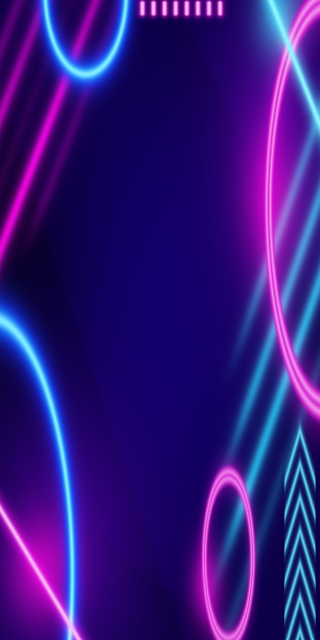
A Shadertoy shader for this background:

```glsl
#define NAVY vec3(0.045, 0.0, 0.27)
#define INDIGO vec3(0.075, 0.0, 0.43)
#define VIOLET vec3(0.30, 0.01, 0.62)
#define MAGENTA vec3(0.86, 0.02, 0.78)
#define PINK vec3(1.0, 0.72, 0.98)
#define BLUE vec3(0.06, 0.20, 0.98)
#define CYAN vec3(0.10, 0.74, 0.90)
#define ICE vec3(0.55, 0.96, 1.0)
#define CHEVRON_STEP 0.104
#define CHEVRON_SLOPE 3.4
#define DOT_STEP 0.0347

float pixelSize() { return 1.0 / iResolution.x; }

// Soft elliptical spot
float spot(vec2 p, vec2 centre, vec2 radii) {
    vec2 q = (p - centre) / radii;
    return exp(-dot(q, q));
}

// Signed offset from a stretched circle, measured across its width
float ringOffset(vec2 p, vec2 centre, vec2 radii) {
    return (length((p - centre) / radii) - 1.0) * radii.x;
}

float lineOffset(vec2 p, vec2 a, vec2 b) {
    vec2 along = normalize(b - a);
    return dot(p - a, vec2(-along.y, along.x));
}

float stroke(float d, float halfWidth) {
    float soft = pixelSize() + 0.002;
    return 1.0 - smoothstep(halfWidth - soft, halfWidth + soft, abs(d));
}

float bell(float d, float width) { return exp(-d * d / (width * width)); }

vec3 screenBlend(vec3 base, vec3 light) {
    return 1.0 - (1.0 - base) * (1.0 - clamp(light, 0.0, 1.0));
}

// Shadow that fades away from one side of a crease
float crease(vec2 p, vec2 a, vec2 b) {
    float d = lineOffset(p, a, b);
    return smoothstep(-0.004, 0.004, d) * exp(-max(d, 0.0) / 0.12);
}

vec3 blueTube(vec3 col, float d) {
    col = screenBlend(col, BLUE * 0.45 * bell(d, 0.036));
    col = mix(col, BLUE, 0.9 * bell(d, 0.021));
    col = mix(col, vec3(0.12, 0.62, 1.0), bell(d, 0.012));
    return mix(col, ICE, 0.9 * bell(d, 0.006));
}

vec3 pinkTube(vec3 col, float d, float w) {
    col = screenBlend(col, MAGENTA * 0.4 * bell(d, w * 2.2));
    col = mix(col, vec3(0.85, 0.08, 0.82), 0.9 * stroke(d, w));
    return mix(col, PINK, 0.85 * stroke(abs(d) - w * 0.4, w * 0.22));
}

vec3 backdrop(vec2 p) {
    vec3 col = mix(NAVY, INDIGO, spot(p, vec2(0.52, 1.0), vec2(0.32, 0.75)));
    float shade = crease(p, vec2(0.39, 0.54), vec2(0.16, 1.22))
                + crease(p, vec2(0.83, 1.40), vec2(0.60, 1.90))
                + crease(p, vec2(0.57, 0.12), vec2(0.26, 0.36));
    col *= 1.0 - 0.16 * shade;
    col *= 1.0 - 0.45 * spot(p, vec2(0.0, 1.2), vec2(0.22, 0.5));
    col = mix(col, VIOLET, 0.75 * spot(p, vec2(0.20, 0.30), vec2(0.24, 0.40)));
    col = mix(col, VIOLET, 0.85 * spot(p, vec2(0.87, 1.55), vec2(0.19, 0.50)));
    col = mix(col, MAGENTA, 0.75 * spot(p, vec2(0.845, 1.38), vec2(0.085, 0.24)));
    col = mix(col, MAGENTA, 0.80 * spot(p, vec2(0.13, 0.22), vec2(0.10, 0.16)));
    col = mix(col, MAGENTA, 0.70 * spot(p, vec2(0.645, 0.17), vec2(0.05, 0.13)));
    return screenBlend(col, CYAN * 0.75 * spot(p, vec2(0.87, 1.96), vec2(0.07, 0.14)));
}

// Parallel slanted light beams
vec3 beams(vec3 col, vec2 p) {
    float pinkPower[5] = float[5](0.5, 0.8, 0.15, 1.0, 0.28);
    float cyanPower[4] = float[4](0.55, 0.75, 0.85, 0.25);
    float pinkAxis = p.x - 0.383 * (p.y - 2.0);
    float cyanAxis = p.x - 0.345 * (p.y - 1.4);
    for (int i = 0; i < 5; i++) {
        float d = pinkAxis - 0.06 - 0.08 * float(i);
        float fade = smoothstep(1.15, 1.4, p.y) * mix(1.0, 0.65, smoothstep(1.5, 2.0, p.y));
        if (i == 3) fade = mix(1.0, 0.65, smoothstep(1.5, 2.0, p.y));
        col = screenBlend(col, MAGENTA * pinkPower[i] * fade * (0.75 * bell(d, 0.018) + 0.3 * bell(d, 0.04)));
    }
    for (int i = 0; i < 4; i++) {
        float d = cyanAxis - 0.915 - 0.09 * float(i);
        float end = 0.75 - 0.33 * float(i);
        float fade = smoothstep(end, end + 0.4, p.y);
        col = screenBlend(col, CYAN * cyanPower[i] * fade * (0.8 * bell(d, 0.018) + 0.25 * bell(d, 0.04)));
    }
    return col;
}

void mainImage(out vec4 fragColor, in vec2 fragCoord) {
    vec2 p = fragCoord / iResolution.xy * vec2(1.0, 2.0);
    vec3 col = beams(backdrop(p), p);

    // Neon rings
    col = blueTube(col, ringOffset(p, vec2(0.268, 2.03), vec2(0.127, 0.262)));
    col = blueTube(col, ringOffset(p, vec2(-0.04, 0.203), vec2(0.266, 0.807)));
    col = pinkTube(col, ringOffset(p, vec2(1.029, 1.362), vec2(0.190, 0.638)), 0.014);
    col = pinkTube(col, ringOffset(p, vec2(0.714, 0.255), vec2(0.0755, 0.260)), 0.008);

    // Straight neon lines
    float pinkLine = lineOffset(p, vec2(0.0, 0.411), vec2(0.247, 0.0));
    float cyanLine = lineOffset(p, vec2(0.846, 2.0), vec2(1.0, 1.61));
    float lowLeft = 1.0 - smoothstep(0.3, 0.4, p.x);
    col = screenBlend(col, MAGENTA * 0.7 * lowLeft * bell(pinkLine, 0.025));
    col = mix(col, PINK, lowLeft * bell(pinkLine, 0.008));
    col = screenBlend(col, CYAN * 0.7 * bell(cyanLine, 0.026));
    col = mix(col, ICE, bell(cyanLine, 0.009));

    // Stacked chevrons
    float side = abs(p.x - 0.9375);
    float rise = p.y - 0.654 + CHEVRON_SLOPE * side;
    float arm = (fract(rise / CHEVRON_STEP + 0.5) - 0.5) * CHEVRON_STEP / length(vec2(1.0, CHEVRON_SLOPE));
    float inside = (1.0 - smoothstep(0.046, 0.051, side)) * step(rise, 0.5 * CHEVRON_STEP);
    col = screenBlend(col, CYAN * 0.45 * inside * bell(arm, 0.010));
    col = mix(col, vec3(0.42, 0.86, 0.95), inside * stroke(arm, 0.0035));

    // Row of upright dots
    float index = clamp(round((p.x - 0.445) / DOT_STEP), 0.0, 7.0);
    vec2 q = p - vec2(0.445 + index * DOT_STEP, 1.974);
    q.y -= clamp(q.y, -0.016, 0.016);
    float dotEdge = length(q);
    col = screenBlend(col, MAGENTA * 0.85 * bell(dotEdge, 0.013));
    col = mix(col, PINK, stroke(dotEdge, 0.006));

    fragColor = vec4(col, 1.0);
}
```
